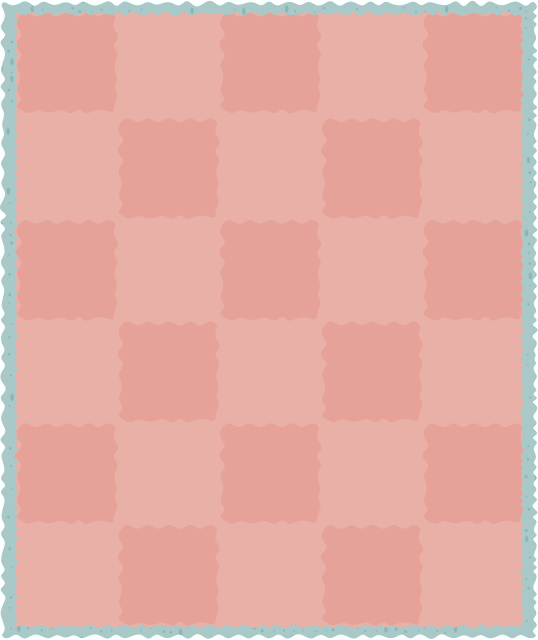
Give the GLSL for this pattern, as a WebGL 2 fragment shader.

```glsl
#version 300 es
precision highp float;
// Checkered cloth, 5 by 6 patches with rippled edges, in a flecked border
// whose outline is scalloped. Every piece is a rounded box distance whose four
// sides are moved by noise-warped cosine waves. One unit is one patch.

uniform vec2 u_resolution;
out vec4 fragColor;

const float TAU = 6.2831853;
const float CANVAS_HEIGHT = 6.295;              // in patches
const vec2 GRID = vec2(5.0, 6.0);
const vec2 GRID_ORIGIN = vec2(-2.484, -3.012);  // lower left patch corner
const float TOP_ROW_LIFT = 0.04;

const vec3 PAPER = vec3(0.99, 1.0, 1.0);
const vec3 BORDER = vec3(0.66, 0.79, 0.78);
const vec3 FLECK = vec3(0.50, 0.70, 0.69);
const vec3 LIGHT_PATCH = vec3(0.91, 0.69, 0.65);
const vec3 DARK_PATCH = vec3(0.90, 0.635, 0.597);

vec2 hash2(vec2 p) {
    vec3 q = fract(p.xyx * vec3(0.1031, 0.1030, 0.0973));
    q += dot(q, q.yzx + 33.33);
    return fract((q.xx + q.yz) * q.zy);
}

// Gradient noise along a line, roughly -0.5 to 0.5; each seed is a new line.
float gradientNoise(float t, float seed) {
    float i = floor(t), f = t - i;
    float a = (hash2(vec2(i + 50.0, seed)).x * 2.0 - 1.0) * f;
    float b = (hash2(vec2(i + 51.0, seed)).x * 2.0 - 1.0) * (f - 1.0);
    return 2.0 * mix(a, b, f * f * f * (f * (f * 6.0 - 15.0) + 10.0));
}

// Ripple of a side: warp makes the bumps uneven in spacing and height.
float ripple(float t, float frequency, float amplitude, float warp, float seed) {
    float phase = TAU * frequency * t
                + 3.0 * warp * gradientNoise(t * frequency * 0.6, seed);
    float swell = 1.0 + warp * gradientNoise(t * frequency * 0.45, seed + 7.0);
    return amplitude * swell * cos(phase);
}

// Rounded box; sides holds offsets of the left, bottom, right and top sides.
float rippledBox(vec2 p, vec2 halfSize, vec4 sides, float radius) {
    vec2 offset = vec2(p.x < 0.0 ? sides.x : sides.z,
                       p.y < 0.0 ? sides.y : sides.w);
    vec2 q = abs(p) - halfSize - offset + radius;
    return length(max(q, 0.0)) + min(max(q.x, q.y), 0.0) - radius;
}

float coverage(float d, float pixel) {
    return clamp(0.5 - d / pixel, 0.0, 1.0);
}

float outerEdge(vec2 p) {
    vec4 sides = vec4(ripple(p.y, 5.2, 0.018, 0.9, 1.0),
                      ripple(p.x, 5.0, 0.018, 0.7, 2.0),
                      ripple(p.y, 9.0, 0.015, 0.8, 3.0),
                      ripple(p.x, 5.0, 0.018, 0.7, 4.0));
    return rippledBox(p, vec2(2.617, 3.113), sides, 0.04);
}

float panelEdge(vec2 p) {
    vec4 sides = vec4(ripple(p.y, 9.0, 0.011, 0.9, 11.0),
                      ripple(p.x, 6.0, 0.013, 0.8, 12.0),
                      ripple(p.y, 9.5, 0.011, 0.9, 13.0),
                      ripple(p.x, 6.0, 0.013, 0.8, 14.0));
    return rippledBox(p, vec2(2.488, 3.012), sides, 0.03);
}

// All patches share one outline: even bumps on top, looser ones elsewhere.
float patchEdge(vec2 p) {
    vec4 sides = vec4(ripple(p.y + 0.03, 4.8, 0.017, 1.0, 21.0),
                      ripple(p.x - 0.03, 4.8, 0.016, 1.1, 22.0),
                      ripple(p.y - 0.08, 4.9, 0.016, 0.9, 23.0),
                      ripple(p.x, 4.9, 0.018, 0.2, 24.0));
    return rippledBox(p, vec2(0.477), sides, 0.05);
}

float darkPatches(vec2 p, float pixel) {
    vec2 g = p - GRID_ORIGIN;
    float topRow = GRID.y - 1.0;
    if (g.y > topRow) g.y = max(g.y - TOP_ROW_LIFT, topRow);
    g = clamp(g, vec2(0.0), GRID - 0.001);
    vec2 cell = floor(g);
    return mod(cell.x + cell.y, 2.0) * coverage(patchEdge(g - cell - 0.5), pixel);
}

// Sparse jittered specks, some stretched upright.
float flecks(vec2 p, float cellSize, float pixel) {
    vec2 g = p / cellSize + 100.0;
    vec2 cell = floor(g);
    vec2 kind = hash2(cell + 17.0);
    vec2 center = 0.25 + 0.5 * hash2(cell);
    vec2 d = (g - cell - center) * cellSize;
    d.y *= kind.y > 0.85 ? 0.5 : 1.0;
    float radius = mix(0.007, 0.018, kind.y * kind.y);
    return step(kind.x, 0.5) * coverage(length(d) - radius, pixel);
}

void main() {
    float pixel = CANVAS_HEIGHT / u_resolution.y;
    vec2 p = (gl_FragCoord.xy - 0.5 * u_resolution) * pixel;

    vec3 border = mix(BORDER, FLECK, 0.8 * flecks(p, 0.1, pixel));
    vec3 panel = mix(LIGHT_PATCH, DARK_PATCH, darkPatches(p, pixel));
    vec3 color = mix(PAPER, border, coverage(outerEdge(p), pixel));
    color = mix(color, panel, coverage(panelEdge(p), pixel));
    fragColor = vec4(color, 1.0);
}
```
